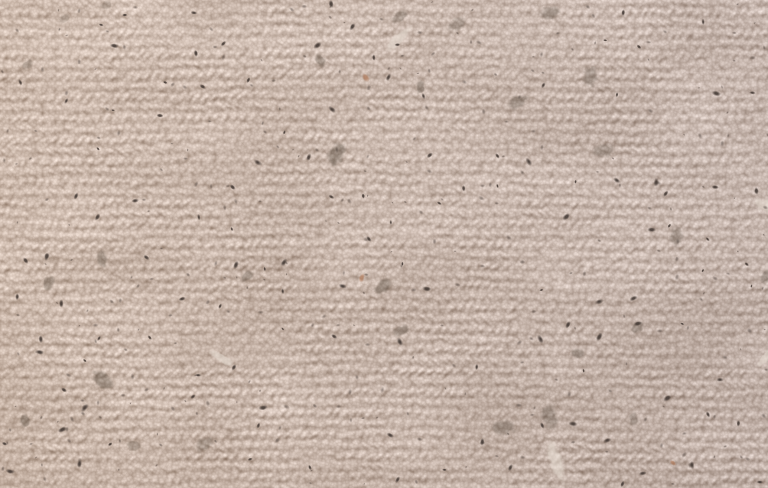
Give the GLSL for this texture, as a WebGL 1 fragment shader.

```glsl
precision highp float;
// Rough recycled paper board: a pressed weave of staggered bumps with pulp grain, flakes and specks.
uniform vec2 u_resolution;

#define ROWS 46.0          // weave ridges per canvas height
#define COLS 54.0          // bumps per canvas height
#define RELIEF 0.030       // strength of the lit weave
#define LIGHT vec2(-0.0025, 0.006)
#define COARSE_GRAIN 0.13
#define FINE_GRAIN 0.10
#define MOTTLE 0.05
#define PAPER vec3(0.768, 0.697, 0.653)
#define SHADE_TINT vec3(1.0, 1.06, 1.12)
#define SPECK_COLOR vec3(0.27, 0.23, 0.21)
#define FIBRE_COLOR vec3(0.91, 0.87, 0.83)
#define RUST_COLOR vec3(0.66, 0.42, 0.28)

const float PI = 3.14159265;

vec2 hash2(vec2 p) {
  vec2 k = vec2(dot(p, vec2(127.1, 311.7)), dot(p, vec2(269.5, 183.3)));
  return fract(sin(k) * 43758.545);
}

float noise(vec2 p) {
  vec2 i = floor(p), f = fract(p);
  f = f * f * (3.0 - 2.0 * f);
  float low = mix(hash2(i).x, hash2(i + vec2(1.0, 0.0)).x, f.x);
  float high = mix(hash2(i + vec2(0.0, 1.0)).x, hash2(i + 1.0).x, f.x);
  return mix(low, high, f.y);
}

// Distance to the nearest scattered point
float cellular(vec2 p) {
  vec2 id = floor(p), f = fract(p);
  float nearest = 4.0;
  for (int y = -1; y <= 1; y++) {
    for (int x = -1; x <= 1; x++) {
      vec2 cell = vec2(float(x), float(y));
      vec2 d = cell + hash2(id + cell) - f;
      nearest = min(nearest, dot(d, d));
    }
  }
  return sqrt(nearest);
}

// Height of the pressed surface: wavering ridges, staggered bumps, lumps of pulp
float surface(vec2 p) {
  float lumps = noise(p * vec2(58.0, 72.0));
  float sway = 0.003 * sin(p.x * 5.0 + 1.0) + 0.0012 * sin(p.x * 23.0 + p.y * 31.0);
  float row = (p.y + sway + 0.007 * (lumps - 0.5)) * ROWS;
  float drift = 0.8 * noise(p * vec2(17.0, 40.0) + 9.0) + 0.3 * sin(p.y * 19.0);
  float col = p.x * COLS + drift + 0.25 * sin(PI * row);
  float ridges = cos(2.0 * PI * row);
  float bumps = cos(2.0 * PI * col) * cos(PI * row);
  float strength = 0.55 + 0.8 * noise(p * vec2(9.0, 14.0) + 4.0);
  return strength * (ridges + 0.9 * bumps) + 2.0 * lumps;
}

// One randomly turned, ragged ellipse in some cells of a grid
float fleck(vec2 p, float grid, float chance, vec2 size, float seed) {
  vec2 id = floor(p * grid);
  vec2 place = hash2(id + seed);
  vec2 form = hash2(id + seed + 37.3);
  float present = step(hash2(id + seed + 71.9).x, chance);
  float spread = 1.0 - 3.0 * size.x * grid;
  vec2 d = p - (id + 0.5 + (place - 0.5) * spread) / grid;
  float c = cos(2.0 * PI * form.x), s = sin(2.0 * PI * form.x);
  d = vec2(c * d.x + s * d.y, c * d.y - s * d.x) / (size * (0.6 + 0.8 * form.y));
  float edge = length(d) + 0.5 * (noise(p * 130.0) - 0.5);
  float blur = 0.2 + 0.7 / (u_resolution.y * size.y);
  return present * (1.0 - smoothstep(1.0 - blur, 1.0 + blur, edge));
}

void main() {
  vec2 p = gl_FragCoord.xy / u_resolution.y;
  vec2 uv = gl_FragCoord.xy / u_resolution;

  // Weave lit from above, then grain
  float shade = RELIEF * (surface(p) - surface(p + LIGHT));
  shade += COARSE_GRAIN * (0.47 - cellular(p * vec2(70.0, 85.0)));
  shade += FINE_GRAIN * (0.47 - cellular(p * 150.0 + 5.0));

  // Broad mottling, pale creases and falloff toward the lower right
  shade += MOTTLE * (noise(p * vec2(7.0, 11.0)) - 0.5);
  float crease = smoothstep(0.72, 0.95, noise(p * vec2(7.0, 75.0) + 20.0));
  shade += 0.045 * crease * noise(p * 45.0);
  shade += 0.03 * (0.5 - uv.x) + 0.025 * (uv.y - 0.5);
  vec3 color = PAPER + shade * SHADE_TINT;
  color += vec3(0.006, 0.0, -0.010) * (1.0 - 2.0 * uv.x);

  // Embedded flakes and pale fibres
  float flakes = fleck(p, 5.5, 0.5, vec2(0.017, 0.011), 3.0);
  float depth = 0.4 + 0.6 * noise(p * 4.0 + 15.0);
  color *= mix(vec3(1.0), vec3(0.74, 0.73, 0.71), flakes * depth);
  float fibres = fleck(p, 3.0, 0.22, vec2(0.036, 0.010), 11.0);
  color = mix(color, FIBRE_COLOR, 0.6 * fibres);

  // Dark specks, tiny pores and rusty chips
  float pores = fleck(p, 38.0, 0.13, vec2(0.0028, 0.0018), 19.0);
  float specks = fleck(p, 14.0, 0.4, vec2(0.0046, 0.0026), 27.0);
  float rust = fleck(p, 9.0, 0.04, vec2(0.006, 0.004), 41.0);
  color = mix(color, SPECK_COLOR, 0.45 * pores);
  color = mix(color, RUST_COLOR, 0.6 * rust);
  color = mix(color, SPECK_COLOR, 0.9 * specks);

  gl_FragColor = vec4(clamp(color, 0.0, 1.0), 1.0);
}
```
